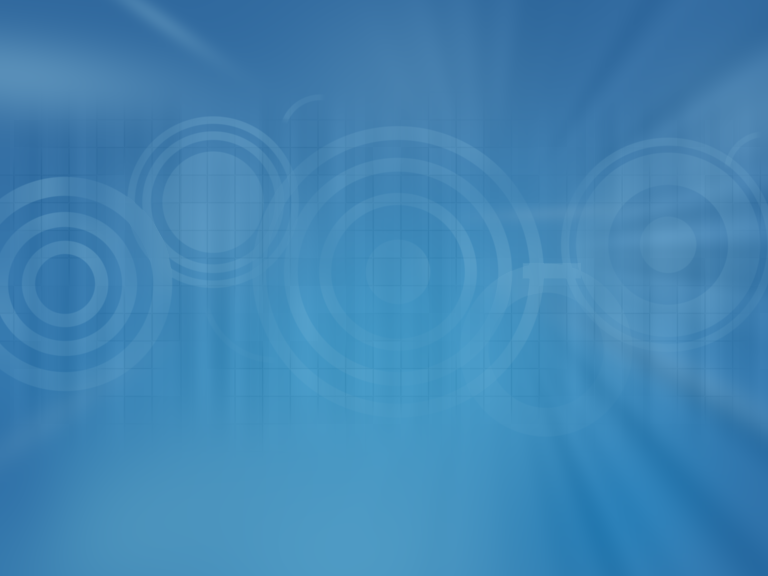
Give the GLSL for this background, as a WebGL 2 fragment shader.

```glsl
#version 300 es
precision highp float;

#define RING_GAIN 0.27
#define GRID_GAIN 0.035
#define STREAK_GAIN 0.045
#define RAY_GAIN 0.07
#define GRID_STEP 0.048
#define TOP_BLUE vec3(0.185, 0.405, 0.615)
#define LOW_BLUE vec3(0.17, 0.43, 0.65)
#define CORE_BLUE vec3(0.26, 0.60, 0.78)
#define HAZE_BLUE vec3(0.39, 0.60, 0.75)
#define PALE_BLUE vec3(0.52, 0.73, 0.84)

uniform vec2 u_resolution;
out vec4 outColor;

float hash(vec2 p) {
    vec3 q = fract(p.xyx * vec3(0.1031, 0.1030, 0.0973));
    q += dot(q, q.yzx + 33.33);
    return fract((q.x + q.y) * q.z);
}

float noise(vec2 p) {
    vec2 i = floor(p), f = fract(p);
    f = f * f * (3.0 - 2.0 * f);
    return mix(mix(hash(i), hash(i + vec2(1, 0)), f.x),
               mix(hash(i + vec2(0, 1)), hash(i + vec2(1, 1)), f.x), f.y);
}

// Edge that is 1 inside a signed distance
float inside(float d) {
    float aa = 1.0 / u_resolution.y;
    return 1.0 - smoothstep(-aa, aa, d);
}

// Rotated soft ellipse blended over the colour
void addGlow(inout vec3 col, vec2 p, vec2 center, vec2 size, float angle, vec3 tint, float gain) {
    float c = cos(angle), s = sin(angle);
    vec2 q = mat2(c, -s, s, c) * (p - center) / size;
    col = mix(col, tint, gain * exp(-dot(q, q)));
}

// Concentric bands: edges run inward and alternate between light and gap
float dial(vec2 p, vec2 center, vec4 outer, vec4 inner) {
    float r = length(p - center), sum = 0.0;
    for (int i = 0; i < 4; i++) {
        float side = i % 2 == 0 ? 1.0 : -1.0;
        sum += side * (inside(r - outer[i]) + inside(r - inner[i]));
    }
    return sum;
}

float box(vec2 p, vec2 center, vec2 halfSize) {
    vec2 q = abs(p - center) - halfSize;
    return inside(max(q.x, q.y));
}

// Partial ring opening around a direction
float arc(vec2 p, vec3 circle, vec2 dir) {
    vec2 q = p - circle.xy;
    float r = length(q);
    float wedge = smoothstep(0.75, 0.9, dot(q, normalize(dir)) / max(r, 0.001));
    return wedge * inside(abs(r - circle.z) - 0.005);
}

vec3 backdrop(vec2 p) {
    vec3 col = mix(TOP_BLUE, LOW_BLUE, 1.0 - smoothstep(0.2, 0.9, p.y));
    addGlow(col, p, vec2(0.68, 0.36), vec2(0.52, 0.36), 0.0, CORE_BLUE, 0.98);
    addGlow(col, p, vec2(0.60, 0.02), vec2(0.36, 0.24), 0.0, vec3(0.34, 0.64, 0.79), 0.75);
    addGlow(col, p, vec2(0.24, 0.08), vec2(0.25, 0.16), 0.4, vec3(0.32, 0.60, 0.75), 0.70);
    addGlow(col, p, vec2(1.08, 0.10), vec2(0.19, 0.15), 0.4, vec3(0.12, 0.48, 0.71), 0.65);
    addGlow(col, p, vec2(0.72, 0.85), vec2(0.21, 0.17), 0.0, HAZE_BLUE, 0.42);
    addGlow(col, p, vec2(0.36, 0.62), vec2(0.22, 0.15), 0.0, HAZE_BLUE, 0.38);
    addGlow(col, p, vec2(1.14, 0.56), vec2(0.20, 0.16), 0.0, HAZE_BLUE, 0.55);
    addGlow(col, p, vec2(1.30, 0.80), vec2(0.18, 0.12), 0.3, HAZE_BLUE, 0.55);
    // Shaded corners and side
    addGlow(col, p, vec2(1.36, 0.05), vec2(0.14, 0.30), 0.0, vec3(0.16, 0.42, 0.64), 0.70);
    addGlow(col, p, vec2(0.00, 0.18), vec2(0.10, 0.15), 0.0, vec3(0.18, 0.43, 0.65), 0.60);
    addGlow(col, p, vec2(0.10, 0.50), vec2(0.12, 0.11), 0.0, vec3(0.20, 0.46, 0.67), 0.55);
    // Slanted beams
    addGlow(col, p, vec2(0.02, 0.87), vec2(0.30, 0.075), -0.12, HAZE_BLUE, 0.78);
    addGlow(col, p, vec2(0.27, 0.97), vec2(0.13, 0.018), -0.6, HAZE_BLUE, 0.50);
    addGlow(col, p, vec2(0.97, 0.63), vec2(0.13, 0.015), 0.05, HAZE_BLUE, 0.40);
    addGlow(col, p, vec2(1.18, 0.35), vec2(0.25, 0.035), -0.5, HAZE_BLUE, 0.50);
    addGlow(col, p, vec2(0.10, 0.28), vec2(0.20, 0.03), 0.6, HAZE_BLUE, 0.25);
    return col;
}

float emblems(vec2 p) {
    float m = 0.8 * dial(p, vec2(0.691, 0.528), vec4(0.253, 0.229, 0.198, 0.174), vec4(0.137, 0.116, 0.056, -1.0));
    m += 1.1 * dial(p, vec2(0.113, 0.507), vec4(0.186, 0.153, 0.125, 0.099), vec4(0.075, 0.052, -1.0, -1.0));
    m += 0.85 * dial(p, vec2(0.370, 0.649), vec4(0.149, 0.136, 0.123, 0.108), vec4(0.088, -1.0, -1.0, -1.0));
    m += 0.65 * dial(p, vec2(1.160, 0.575), vec4(0.186, 0.172, 0.160, 0.104), vec4(0.049, -1.0, -1.0, -1.0));
    m += 0.55 * dial(p, vec2(0.948, 0.392), vec4(0.150, 0.100, -1.0, -1.0), vec4(-1.0));
    m += 0.8 * box(p, vec2(0.958, 0.530), vec2(0.050, 0.013));
    m += 0.8 * arc(p, vec3(0.556, 0.765, 0.066), vec2(-0.5, 0.8));
    m += 0.6 * arc(p, vec3(1.328, 0.701, 0.066), vec2(-0.7, 0.7));
    m += 0.4 * arc(p, vec3(0.477, 0.497, 0.122), vec2(-0.6, -0.8));
    return min(m, 1.1);
}

void main() {
    vec2 p = gl_FragCoord.xy / u_resolution.y;
    vec3 col = backdrop(p);

    // Fan of faint rays, stronger to the right
    vec2 q = p - vec2(0.84, 0.56);
    float angular = noise(normalize(q + 0.0001) * 11.0 + 20.0) - 0.5;
    float fan = smoothstep(0.12, 0.4, length(q)) * smoothstep(-0.3, 0.3, q.x);
    col += RAY_GAIN * angular * fan;

    // Worn rings, fading into the lower glow
    float belt = smoothstep(0.18, 0.36, p.y) * (1.0 - smoothstep(0.72, 0.87, p.y));
    float wear = 0.3 + 0.9 * noise(p * vec2(13.0, 9.0));
    float upper = mix(0.45, 1.0, smoothstep(0.25, 0.55, p.y));
    col = mix(col, PALE_BLUE, RING_GAIN * wear * upper * emblems(p));

    // Vertical streaks: soft folds with crisp narrow columns
    float streak = noise(vec2(p.x * 34.0, p.y * 2.5)) - 0.5;
    float column = hash(vec2(floor(p.x * 60.0), 3.0)) - 0.5;
    col += belt * (STREAK_GAIN * streak + 0.012 * column);

    // Broken grid over scattered faint tiles
    vec2 cell = p / GRID_STEP;
    vec2 gap = abs(fract(cell) - 0.5) * GRID_STEP;
    float lines = max(inside(gap.x - 0.001), 0.7 * inside(gap.y - 0.001));
    float broken = smoothstep(0.35, 0.8, noise(p * 9.0 + 7.0));
    col -= GRID_GAIN * belt * lines * broken;
    col += 0.012 * belt * (hash(floor(cell + 0.5)) - 0.5);

    outColor = vec4(clamp(col, 0.0, 1.0), 1.0);
}
```
